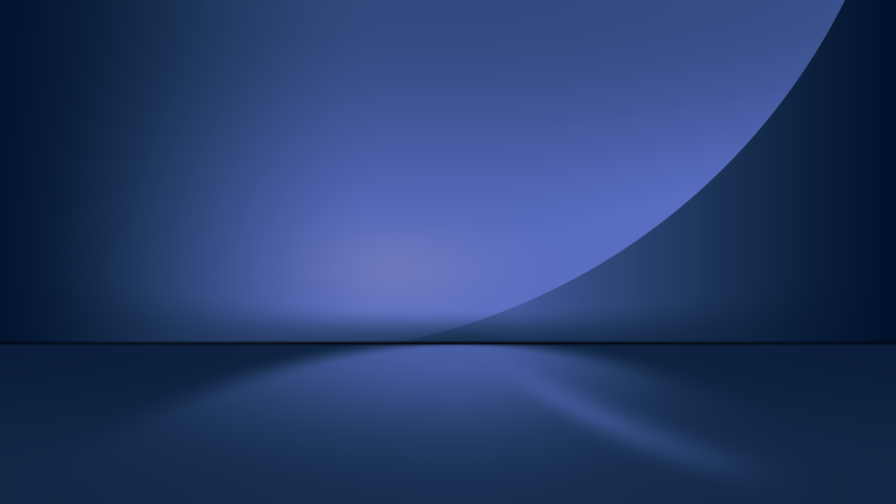
A WebGL 1 fragment shader for this background:

```glsl
precision highp float;
// A dim blue studio: a curved lit wall panel above a glossy floor with its reflection.
uniform vec2 u_resolution;

const float HORIZON = 0.319;
const float CENTER_X = 0.91;
const vec3 NAVY = vec3(0.0, 0.065, 0.175);
const vec3 PERIWINKLE = vec3(0.35, 0.43, 0.76);
const vec3 TEAL_TINT = vec3(0.0, 0.022, -0.012);
const vec3 WARM_TINT = vec3(0.07, 0.04, -0.02);

float bell(float x, float width) {
  float k = x / width;
  return exp(-k * k);
}

// Maps a light level to the blue ramp, with a teal tint in the darker tones
vec3 ramp(float light) {
  float t = clamp(light, 0.0, 1.0);
  float tint = 6.75 * t * (1.0 - t) * (1.0 - t);
  return mix(NAVY, PERIWINKLE, t) + TEAL_TINT * tint;
}

vec3 wallColor(vec2 p, float pixel) {
  float dx = p.x - CENTER_X;
  float height = p.y - HORIZON;

  // Lit panel, bounded on the right by a large circle
  float edge = length(p - vec2(0.538, 1.569)) - 1.273;
  float panel = 1.0 - smoothstep(-pixel, pixel, edge);
  panel = max(panel, 1.0 - smoothstep(0.5, 0.95, p.x));
  float lit = smoothstep(-0.08, 0.78, p.x) * mix(1.0, 0.57, smoothstep(0.45, 1.0, p.y));
  lit += 0.09 * exp(4.0 * min(edge, 0.0)) * smoothstep(0.9, 1.4, p.x);

  // Darker wall outside the panel, brightest where the rim meets the floor
  float dim = 0.74 * pow(clamp((1.78 - p.x) / 0.75, 0.0, 1.0), 1.2);
  float light = mix(dim, lit, panel);

  // Soft shadow rising toward both sides along the floor
  float shadowTop = 0.07 + 0.14 * dx * dx;
  float depth = mix(0.35, 0.8, min(abs(dx) * 1.2, 1.0));
  light *= mix(depth, 1.0, smoothstep(0.0, shadowTop, height));

  // Warm heart of the glow
  float heart = bell(p.x - 0.787, 0.19) * bell(p.y - 0.465, 0.09);
  return ramp(light) + WARM_TINT * heart;
}

vec3 floorColor(vec2 p) {
  float dx = p.x - CENTER_X;
  float depth = HORIZON - p.y;
  float base = 0.1 + 0.08 * smoothstep(0.0, 0.25, depth) + 0.08 * bell(dx, 0.6);

  // Arched reflection of the panel
  float softness = 0.006 + 0.06 * abs(dx);
  float arch = smoothstep(-softness, softness, depth - 0.389 * dx * dx);
  float spread = dx < 0.0 ? 0.62 : 0.36;
  float glow = 0.64 * arch * bell(depth, 0.16) * bell(dx, spread);

  // Curved streak reflected from the panel rim
  float rim = 0.62 * dx - 0.324 * dx * dx;
  float along = smoothstep(0.03, 0.28, dx) * (1.0 - smoothstep(0.28, 0.72, dx));
  float streak = 0.28 * along * bell(depth - rim, 0.026 + 0.02 * max(dx, 0.0));
  return ramp(base + glow + streak);
}

void main() {
  vec2 p = gl_FragCoord.xy / u_resolution.y;
  p.x *= 1.77778 * u_resolution.y / u_resolution.x;
  float pixel = 1.0 / u_resolution.y;

  float wall = smoothstep(-pixel, pixel, p.y - HORIZON);
  vec3 color = mix(floorColor(p), wallColor(p, pixel), wall);

  // Dark seam where the wall meets the floor, strongest in the middle
  float seam = mix(0.5, 0.8, bell(p.x - CENTER_X, 0.5));
  color *= 1.0 - seam * bell(p.y - HORIZON, 0.0035);
  gl_FragColor = vec4(clamp(color, 0.0, 1.0), 1.0);
}
```
